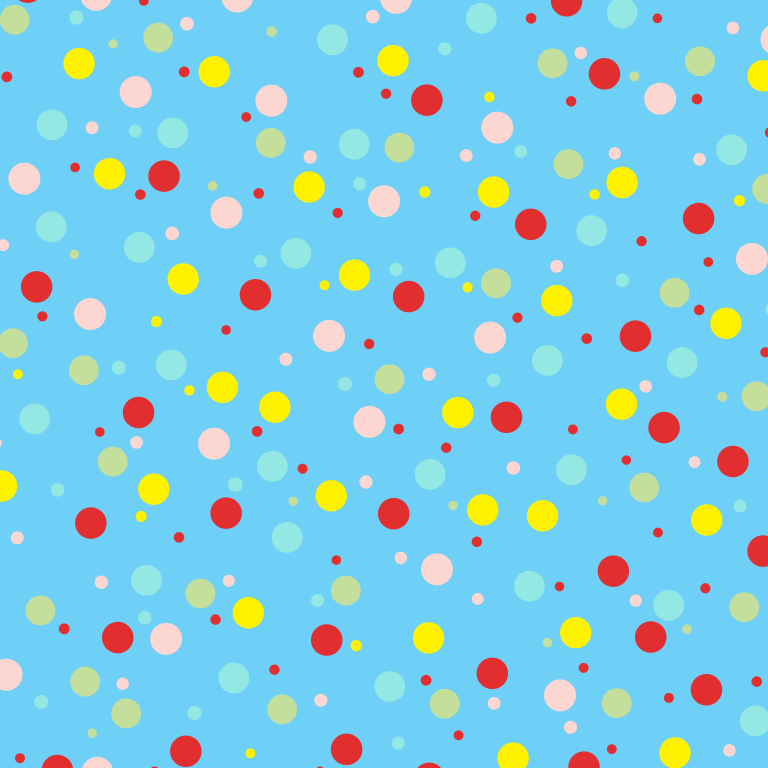
A WebGL 2 fragment shader for this pattern:

```glsl
#version 300 es
precision highp float;
uniform vec2 u_resolution;
out vec4 fragColor;

const float CELLS = 11.0;

vec2 hash2(vec2 p) {
  uvec2 v = uvec2(ivec2(p) + 4096) * 1664525u + 1013904223u;
  v.x += v.y * 1664525u;
  v.y += v.x * 1664525u;
  v ^= v >> 16u;
  v.x += v.y * 1664525u;
  v.y += v.x * 1664525u;
  v ^= v >> 16u;
  return vec2(v & 65535u) / 65536.0;
}

// Large dots: one per cell, jittered but kept inside it
vec2 largeCenter(vec2 cell) {
  return cell + 0.5 + 0.54 * (hash2(cell) - 0.5);
}

// Small dots: near cell corners, pushed clear of the four large dots around
vec2 smallCenter(vec2 corner) {
  vec2 center = corner + 0.6 * (hash2(corner + 517.0) - 0.5);
  for (int pass = 0; pass < 2; pass++) {
    for (int i = 0; i < 4; i++) {
      vec2 away = center - largeCenter(corner - vec2(i & 1, i >> 1));
      float gap = max(length(away), 0.001);
      center += away / gap * max(0.43 - gap, 0.0);
    }
  }
  return center;
}

// Evenly spread colour choice, given cumulative shares of the first four
int pickColor(vec2 id, vec4 shares) {
  float t = fract(dot(id, vec2(0.7549, 0.5698)) + 0.2 * hash2(id + 91.0).x);
  return int(dot(step(shares, vec4(t)), vec4(1.0)));
}

// Antialiased disc coverage, in cell units
float disc(vec2 p, vec2 center, float radius, float pixel) {
  return clamp(0.5 + (radius - distance(p, center)) / pixel, 0.0, 1.0);
}

void main() {
  vec3 sky = vec3(0.43, 0.815, 0.97);
  vec3 palette[5] = vec3[5](
    vec3(0.885, 0.18, 0.185),  // red
    vec3(1.0, 0.95, 0.0),      // yellow
    vec3(0.77, 0.87, 0.61),    // olive
    vec3(0.58, 0.91, 0.89),    // mint
    vec3(0.99, 0.84, 0.82));   // pink
  float largeRadius[5] = float[5](0.0205, 0.0204, 0.0194, 0.0200, 0.0208);
  float smallRadius[5] = float[5](0.0067, 0.0070, 0.0066, 0.0091, 0.0085);

  // Rotated grid, so that rows do not follow the canvas edges
  float scale = min(u_resolution.x, u_resolution.y);
  float pixel = CELLS / scale;
  vec2 p = mat2(0.9, 0.436, -0.436, 0.9) * gl_FragCoord.xy * pixel;
  vec3 color = sky;

  vec2 cell = floor(p);
  int kind = pickColor(cell, vec4(0.23, 0.45, 0.64, 0.87));
  float large = disc(p, largeCenter(cell), largeRadius[kind] * CELLS, pixel);
  color = mix(color, palette[kind], large);

  for (int y = -1; y <= 1; y++) {
    for (int x = -1; x <= 1; x++) {
      vec2 corner = round(p) + vec2(x, y);
      kind = pickColor(corner + 37.0, vec4(0.37, 0.49, 0.61, 0.74));
      float radius = smallRadius[kind] * (0.9 + 0.15 * hash2(corner + 233.0).x);
      float dotMask = disc(p, smallCenter(corner), radius * CELLS, pixel);
      color = mix(color, palette[kind], dotMask);
    }
  }
  fragColor = vec4(color, 1.0);
}
```
